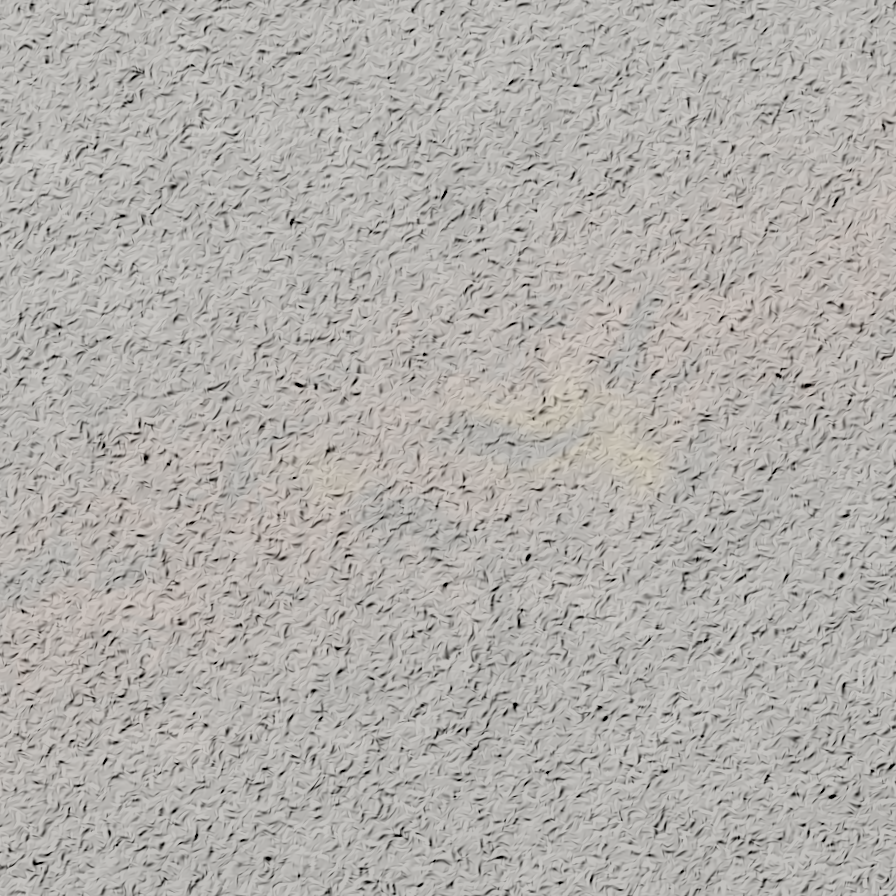
A Shadertoy shader for this texture:

```glsl
vec3 hash3(vec2 cell) {
    vec3 h = fract(cell.xyx * vec3(0.1031, 0.1030, 0.0973));
    h += dot(h, h.yxz + 33.33);
    return fract((h.xxy + h.yzz) * h.zyx);
}

// Cellular noise: each cell holds one slanted ridge with a dark and a light flank
float ridges(vec2 p, float spread) {
    vec2 cell = floor(p);
    float sum = 0.0;
    for (int y = -1; y <= 1; y++) {
        for (int x = -1; x <= 1; x++) {
            vec2 neighbour = cell + vec2(x, y);
            vec3 seed = hash3(neighbour + 71.0);
            vec2 d = p - neighbour - seed.xy;
            float angle = 0.62 + spread * (hash3(neighbour + 213.0).x - 0.5);
            vec2 axis = vec2(cos(angle), sin(angle));
            float along = dot(d, axis);
            float across = dot(d, vec2(-axis.y, axis.x));
            float envelope = exp(-2.0 * along * along - 8.0 * across * across);
            float falloff = max(0.0, 1.0 - dot(d, d));
            sum += (seed.z * 2.0 - 1.0) * envelope * falloff * cos(6.0 * across + 0.6);
        }
    }
    return sum;
}

float softPatch(vec2 p, vec2 centre, vec2 size) {
    vec2 d = (p - centre) / size;
    return exp(-dot(d, d));
}

void mainImage(out vec4 fragColor, in vec2 fragCoord) {
    vec2 uv = fragCoord / iResolution.y;

    // Uneven staining: a rosy diagonal band and a few cream spots
    vec2 warped = uv + 0.012 * sin(uv.yx * vec2(43.0, 37.0) + 2.0 * sin(uv * 21.0));
    float blotch = ridges(warped * 9.0, 2.0) + 0.6 * ridges(warped * 23.0 + 5.0, 2.0);
    float bandOffset = (warped.y - 0.30 - 0.42 * warped.x) / 0.17;
    float rosy = clamp(exp(-bandOffset * bandOffset) * (0.75 + 1.2 * blotch), 0.0, 1.0);
    float cream = softPatch(warped, vec2(0.62, 0.52), vec2(0.09, 0.045))
                + 0.8 * softPatch(warped, vec2(0.71, 0.48), vec2(0.05, 0.02))
                + 0.6 * softPatch(warped, vec2(0.37, 0.47), vec2(0.05, 0.02));
    cream = clamp(cream * (0.9 + blotch), 0.0, 1.0);

    // Rough plaster relief in two sizes, lit from the upper left
    vec2 wavy = uv + 0.0015 * sin(uv.yx * 190.0 + 2.0 * sin(uv * 83.0));
    float relief = ridges(wavy * 98.0, 1.7) + 0.6 * ridges(wavy * 165.0 + 31.0, 2.2);
    float clusters = ridges(uv * 26.0 + 17.0, 1.2);
    float contrast = mix(3.9, 3.3, uv.y) * (1.0 - 0.3 * cream) * (1.0 - 0.4 * clusters);
    float height = min(relief * contrast + 0.5 * clusters, 1.4);

    // Crevices darken faster than crests brighten
    float tone = 0.708 + 0.075 * height - 0.025 * height * height;
    tone += 0.025 * blotch + 0.015 * (uv.y - 0.5) + 0.022 * cream;

    vec3 tint = mix(vec3(0.008, 0.002, -0.010), vec3(0.028, -0.002, -0.022), rosy);
    tint = mix(tint, vec3(0.034, 0.010, -0.046), cream);
    fragColor = vec4(clamp(vec3(tone) + tint, 0.0, 1.0), 1.0);
}
```
